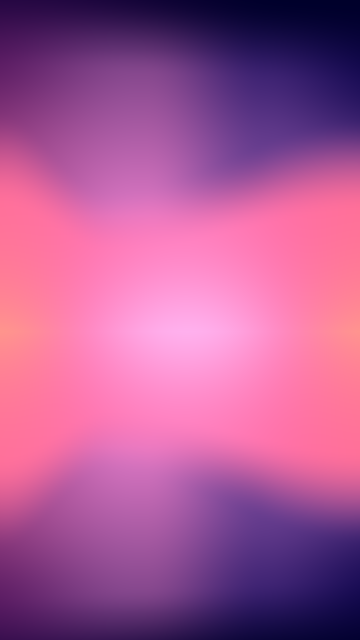
This background is drawn by a Shadertoy shader. Its source:

```glsl
// Smooth bell curve, 1 at zero
float bell(float t) {
    return exp(-t * t);
}

// Mauve pillar between plum on the left and indigo on the right
vec3 coolField(float x, float d) {
    vec3 plum = mix(vec3(0.60, 0.25, 0.51), vec3(0.33, 0.09, 0.37), smoothstep(0.26, 0.45, d));
    vec3 mauve = mix(vec3(0.87, 0.47, 0.77), vec3(0.47, 0.25, 0.52), clamp((d - 0.18) / 0.26, 0.0, 1.0));
    vec3 indigo = mix(vec3(0.42, 0.25, 0.57), vec3(0.20, 0.11, 0.42), smoothstep(0.25, 0.46, d));
    vec3 cool = mix(plum, mauve, smoothstep(-0.08, 0.38, x));
    cool = mix(cool, indigo, smoothstep(0.40, 0.74, x));

    // Navy corners and outer rims
    float corner = smoothstep(0.72, 1.08, x) * smoothstep(0.22, 0.44, d);
    cool = mix(cool, vec3(0.07, 0.03, 0.31), corner);
    vec3 rim = mix(vec3(0.13, 0.02, 0.25), vec3(0.0, 0.0, 0.17), smoothstep(0.0, 0.8, x));
    return mix(cool, rim, smoothstep(0.40, 0.53, d + 0.03 * (x - 0.4)));
}

// Pink band with coral ends and a lilac heart
vec3 warmField(float x, float d) {
    vec3 warm = mix(vec3(1.0, 0.41, 0.60), vec3(1.0, 0.47, 0.72), bell((x - 0.48) / 0.33));
    float coral = exp(-d / 0.1) * smoothstep(0.22, 0.52, abs(x - 0.51));
    warm = mix(warm, vec3(1.0, 0.58, 0.54), coral);
    float heart = bell((x - 0.52) / 0.27) * exp(-5.0 * d - 50.0 * d * d);
    return mix(warm, vec3(1.0, 0.69, 0.93), heart);
}

void mainImage(out vec4 fragColor, in vec2 fragCoord) {
    vec2 uv = fragCoord / iResolution.xy;
    float x = uv.x;
    float d = abs(uv.y - 0.482); // distance from the mirror line

    // The band flares toward both sides
    float flareLeft = 1.0 - smoothstep(0.0, 0.3, x);
    float flareRight = smoothstep(0.3, 1.0, x);
    float reach = 0.17 + 0.10 * flareLeft + 0.09 * flareRight;
    float softness = 0.05 + 0.025 * max(flareLeft, flareRight);
    float band = 1.0 - smoothstep(reach - softness, reach + softness, d);

    fragColor = vec4(mix(coolField(x, d), warmField(x, d), band), 1.0);
}
```
